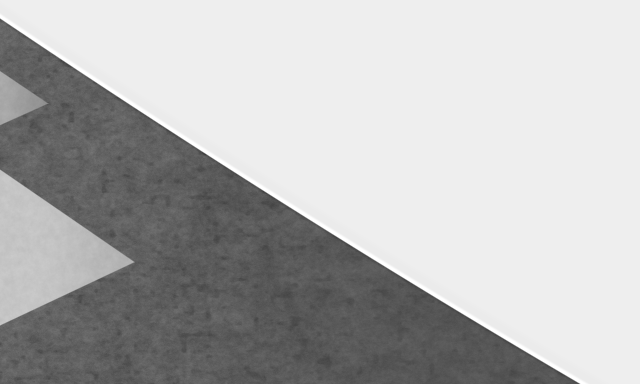
Reproduce this background procedurally as a WebGL 2 fragment shader.

```glsl
#version 300 es
precision highp float;
// A dark stone floor with two pale wedge tiles, cut by a pale wall.
// Shapes are signed distances in units of canvas height; the stone is
// layered value noise, and a thin white rim follows the long slanted edge.
uniform vec2 u_resolution;
out vec4 fragColor;

const float WALL = 0.935;
const float BAND = 0.922;
const float RIM = 1.0;

float hash(vec2 p) {
    vec3 q = fract(p.xyx * vec3(0.1031, 0.1030, 0.0973));
    q += dot(q, q.yzx + 33.33);
    return fract((q.x + q.y) * q.z);
}

float valueNoise(vec2 p) {
    vec2 cell = floor(p);
    vec2 f = fract(p);
    f = f * f * (3.0 - 2.0 * f);
    float low = mix(hash(cell), hash(cell + vec2(1.0, 0.0)), f.x);
    float high = mix(hash(cell + vec2(0.0, 1.0)), hash(cell + 1.0), f.x);
    return mix(low, high, f.y);
}

// Layered noise, centred on zero
float fbm(vec2 p, float gain) {
    float sum = 0.0;
    float weight = 1.0;
    for (int i = 0; i < 4; i++) {
        sum += weight * (valueNoise(p) - 0.5);
        p = mat2(1.6, 1.2, -1.2, 1.6) * p + 17.0;
        weight *= gain;
    }
    return sum;
}

float cover(float dist, float blur) {
    return smoothstep(-blur, blur, -dist);
}

// Distance to a gently bowed slope; positive on the wall side
float slopeDistance(vec2 p) {
    float edge = 0.952 - 0.630 * p.x - 0.0291 * p.x * (1.511 - p.x);
    return (p.y - edge) * 0.845;
}

// Wedge open to the left, given its tip and the slopes of both sides
float wedgeDistance(vec2 p, vec2 tip, float rise, float fall) {
    vec2 q = vec2(tip.x - p.x, p.y - tip.y);
    float top = (q.y - rise * q.x) / length(vec2(rise, 1.0));
    float bottom = (-q.y - fall * q.x) / length(vec2(fall, 1.0));
    return max(top, bottom);
}

float stoneShade(vec2 p) {
    float base = 0.385 - 0.045 * smoothstep(0.1, 1.1, p.x);
    float mottle = fbm(p * vec2(13.0, 17.0), 0.75);
    float grain = fbm(p * vec2(75.0, 95.0), 0.8);
    float pits = smoothstep(0.68, 0.95, valueNoise(p * vec2(48.0, 70.0) + 9.0));
    float contrast = mix(1.0, 0.6, smoothstep(0.3, 1.2, p.x));
    return base + contrast * (0.042 * mottle + 0.045 * grain - 0.05 * pits);
}

float wallShade(float dist, float blur) {
    float shade = mix(WALL, BAND, 1.0 - smoothstep(0.024, 0.046, dist));
    return mix(shade, RIM, 1.0 - smoothstep(0.006, 0.012 + blur, dist));
}

void main() {
    vec2 p = gl_FragCoord.xy / u_resolution.y;
    float blur = 0.8 / u_resolution.y;

    // Stone floor
    float shade = stoneShade(p);

    // Pale tiles, darker towards their tips
    float tileGrain = 0.025 * fbm(p * 60.0, 0.7);
    float nearTile = mix(0.77, 0.70, smoothstep(0.08, 0.36, p.x)) + tileGrain;
    float farTile = mix(0.66, 0.57, smoothstep(0.0, 0.125, p.x)) + tileGrain;
    float nearDist = wedgeDistance(p, vec2(0.3506, 0.3174), 0.688, 0.471);
    float farDist = wedgeDistance(p, vec2(0.1255, 0.7304), 0.675, 0.45);
    shade = mix(shade, nearTile, cover(nearDist, blur));
    shade = mix(shade, farTile, cover(farDist, blur));

    // Wall with its bright rim, and a thin dark line at the floor's edge
    float dist = slopeDistance(p);
    shade -= 0.06 * smoothstep(-0.009, 0.0, dist);
    shade = mix(wallShade(dist, blur), shade, cover(dist, blur));

    fragColor = vec4(vec3(shade), 1.0);
}
```
